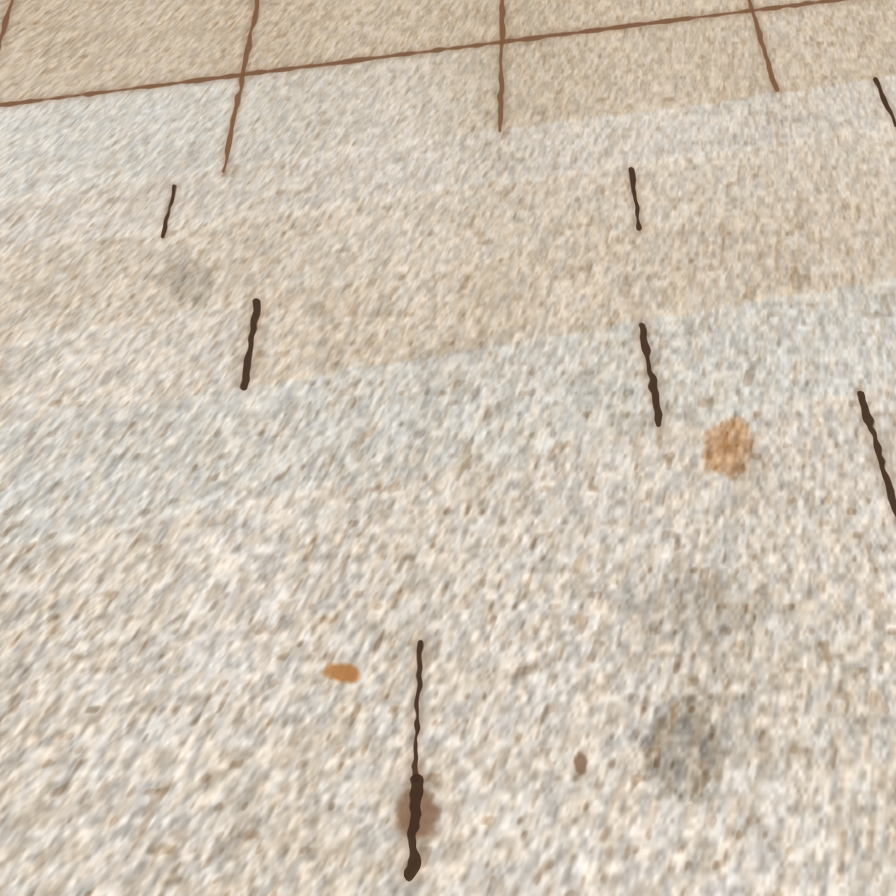
Write a WebGL 1 fragment shader that draws this texture.

```glsl
precision highp float;
// Worn granite steps below a slab pavement, with speckled grain, open joints and stains.
uniform vec2 u_resolution;

const vec3 CRACK = vec3(0.25, 0.18, 0.13);
const vec3 MORTAR = vec3(0.49, 0.35, 0.25);
const vec3 RUST = vec3(0.70, 0.46, 0.25);
const vec3 DAMP = vec3(0.59, 0.55, 0.49);
const vec3 PALE = vec3(0.825, 0.80, 0.755);
const vec3 WARM = vec3(0.845, 0.805, 0.75);
const vec3 TAN = vec3(0.80, 0.735, 0.65);

float hash(vec2 p) {
  vec3 q = fract(p.xyx * vec3(0.1031, 0.1030, 0.0973));
  q += dot(q, q.yzx + 33.33);
  return fract((q.x + q.y) * q.z);
}

float noise(vec2 p) {
  vec2 i = floor(p), f = fract(p);
  f = f * f * (3.0 - 2.0 * f);
  return mix(mix(hash(i), hash(i + vec2(1, 0)), f.x),
             mix(hash(i + vec2(0, 1)), hash(i + vec2(1, 1)), f.x), f.y);
}

float fbm(vec2 p) {
  float sum = 0.0, amp = 0.53;
  for (int i = 0; i < 4; i++) {
    sum += amp * noise(p);
    p = p * 2.03 + 17.3;
    amp *= 0.5;
  }
  return sum;
}

// Fills everything below a slanted edge and gives the edge a pale worn lip.
vec3 course(vec3 col, vec2 p, float start, float slope, vec3 tone) {
  float d = p.y - start + slope * p.x + 0.005 * (noise(p * 35.0) - 0.5);
  float soft = 0.002 + 0.004 * p.y;
  col = mix(col, tone, smoothstep(-soft, soft, d));
  float lip = exp(-pow(d / (0.004 + 0.005 * p.y), 2.0));
  return col + 0.028 * lip * smoothstep(0.2, 0.6, noise(p * 9.0 + start * 40.0));
}

// Ragged line from a to b, with a faint dirty margin.
vec3 joint(vec3 col, vec2 p, vec2 a, vec2 b, float width, vec3 ink) {
  vec2 ab = b - a;
  float t = clamp(dot(p - a, ab) / dot(ab, ab), 0.0, 1.0);
  float wobble = (noise(vec2(p.x + p.y, p.y - p.x) * 65.0) - 0.5) * width;
  float d = length(p - a - ab * t - vec2(wobble, 0.0));
  float w = width * (0.35 + 0.9 * noise(p * 90.0 + 5.0));
  float aa = 1.0 / u_resolution.y;
  col = mix(col, MORTAR, 0.3 * exp(-d * d / (5.0 * width * width)));
  return mix(col, ink, 0.9 * (1.0 - smoothstep(w - aa, w + aa, d)));
}

// Blotchy elliptical stain.
vec3 stain(vec3 col, vec2 p, vec2 center, vec2 radius, vec3 tint, float strength) {
  float d = length((p - center) / radius) + 0.9 * (fbm(p * 45.0) - 0.5);
  return mix(col, tint, strength * (1.0 - smoothstep(0.65, 1.15, d)));
}

// Granite speckle in coordinates that shrink toward the top.
vec3 grain(vec3 col, vec2 p) {
  float depth = p.y + 0.7;
  vec2 q = vec2((p.x - 0.6) / depth + 2.0, log(depth) + 2.0);
  q.x += 0.3 * q.y;
  q *= vec2(205.0, 125.0);
  float value = 0.23 * (noise(q) - 0.5) + 0.13 * (noise(q * 1.9 + 31.0) - 0.5);
  float brown = smoothstep(0.70, 0.95, noise(q * 0.8 + 71.0));
  float hue = noise(q * 0.7 + 113.0) - 0.5;
  float contrast = mix(0.6, 1.1, smoothstep(0.0, 0.8, p.y));
  col += contrast * (value + 0.035 * hue * vec3(1.0, 0.0, -1.2));
  return col - contrast * brown * vec3(0.10, 0.125, 0.145);
}

void main() {
  vec2 p = gl_FragCoord.xy / u_resolution;
  p.y = 1.0 - p.y; // measured downward from the far side

  // Pavement, paler in the near row at the left
  float nearRow = smoothstep(-0.004, 0.004, p.y - 0.117 + 0.125 * p.x);
  vec3 col = mix(TAN, mix(PALE, TAN, smoothstep(0.15, 0.75, p.x)), nearRow);

  // Alternating treads and risers
  col = course(col, p, 0.221, 0.135, vec3(0.83, 0.79, 0.735));
  col = course(col, p, 0.280, 0.137, vec3(0.825, 0.775, 0.705));
  col = course(col, p, 0.385, 0.178, mix(WARM, TAN, 0.65 * smoothstep(0.24, 0.30, p.x)));
  col = course(col, p, 0.477, 0.165, PALE);
  col = course(col, p, 0.609, 0.178, WARM - 0.005);
  col = course(col, p, 0.794, 0.200, WARM);
  col = course(col, p, 1.087, 0.235, WARM + 0.005);

  // Broad weathering, damp marks and rust
  col += (fbm(p * 7.0) - 0.5) * vec3(0.07, 0.08, 0.10);
  col = stain(col, p, vec2(0.762, 0.830), vec2(0.055, 0.064), DAMP, 0.65);
  col = stain(col, p, vec2(0.770, 0.685), vec2(0.085, 0.060), DAMP, 0.35);
  col = stain(col, p, vec2(0.207, 0.310), vec2(0.034, 0.026), DAMP, 0.40);
  col = stain(col, p, vec2(0.814, 0.501), vec2(0.034, 0.031), RUST, 0.50);
  col = grain(col, p);
  col = stain(col, p, vec2(0.381, 0.751), vec2(0.021, 0.012), RUST, 0.85);
  col = stain(col, p, vec2(0.463, 0.908), vec2(0.027, 0.026), MORTAR, 0.70);
  col = stain(col, p, vec2(0.648, 0.855), vec2(0.009, 0.018), MORTAR, 0.70);

  // Pavement joints spread toward the steps
  col = joint(col, p, vec2(-0.02, 0.120), vec2(1.02, -0.011), 0.0026, MORTAR);
  for (int i = -1; i < 3; i++) {
    float k = float(i);
    vec2 far = vec2(0.289 + 0.272 * k, -0.01);
    col = joint(col, p, far, vec2(0.25 + 0.308 * k, 0.191 - 0.0455 * k), 0.0030, MORTAR);
  }

  // Open joints between the step blocks
  col = joint(col, p, vec2(0.195, 0.208), vec2(0.182, 0.264), 0.0024, CRACK);
  col = joint(col, p, vec2(0.977, 0.089), vec2(1.000, 0.140), 0.0026, CRACK);
  col = joint(col, p, vec2(0.704, 0.190), vec2(0.714, 0.254), 0.0036, CRACK);
  col = joint(col, p, vec2(0.287, 0.337), vec2(0.272, 0.432), 0.0040, CRACK);
  col = joint(col, p, vec2(0.718, 0.364), vec2(0.736, 0.474), 0.0042, CRACK);
  col = joint(col, p, vec2(0.960, 0.440), vec2(1.004, 0.580), 0.0042, CRACK);
  col = joint(col, p, vec2(0.469, 0.717), vec2(0.463, 0.870), 0.0038, CRACK);
  col = joint(col, p, vec2(0.463, 0.870), vec2(0.460, 0.975), 0.0075, CRACK);

  gl_FragColor = vec4(clamp(col, 0.0, 1.0), 1.0);
}
```
